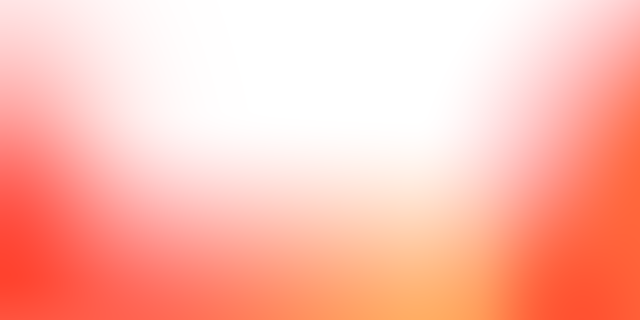
Write a WebGL 1 fragment shader that draws this background.

```glsl
precision highp float;
// A soft white field warmed by coral, orange and red light from its edges.
// A rising floor of colour is laid down first, then a glow at the left,
// a slanted bank of light at the right and a small ember in its foot.

uniform vec2 u_resolution;

const vec3 WHITE     = vec3(1.0, 1.0, 1.0);
const vec3 CORAL     = vec3(1.0, 0.40, 0.33);
const vec3 ORANGE    = vec3(1.0, 0.70, 0.39);
const vec3 SCARLET   = vec3(1.0, 0.23, 0.13);
const vec3 ROSE      = vec3(1.0, 0.24, 0.25);
const vec3 PINK      = vec3(1.0, 0.46, 0.49);
const vec3 TANGERINE = vec3(1.0, 0.405, 0.235);
const vec3 EMBER     = vec3(1.0, 0.30, 0.18);

// Smooth fade from 0 at start to 1 at end, in either direction.
float ramp(float start, float end, float v) {
  float t = clamp((v - start) / (end - start), 0.0, 1.0);
  return t * t * (3.0 - 2.0 * t);
}

// Gaussian spot with separate radii above and below its centre.
float glow(vec2 p, vec2 centre, float across, float above, float below) {
  vec2 d = p - centre;
  d /= vec2(across, d.y > 0.0 ? above : below);
  return exp(-dot(d, d));
}

// Floor: coral turning to orange, then to ember red, along the bottom.
vec3 addFloor(vec3 base, vec2 p) {
  vec3 tint = mix(CORAL, ORANGE, ramp(0.18, 0.74, p.x));
  tint = mix(tint, EMBER, ramp(0.74, 0.92, p.x));
  tint.b += 0.2 * p.y;
  float height = mix(0.68, 0.62, p.x);
  return mix(base, tint, ramp(height, -0.04, p.y));
}

// Left light: scarlet low down, rose where it thins out above.
vec3 addLeftGlow(vec3 base, vec2 p) {
  float amount = 0.9 * glow(p, vec2(0.0, 0.15), 0.17, 0.62, 0.18);
  return mix(base, mix(SCARLET, ROSE, p.y), amount);
}

// Right light: a bank that leans outward with height and has a pink fringe.
vec3 addRightBank(vec3 base, vec2 p) {
  float lean = p.y * p.y * p.y;
  float amount = ramp(0.62 + 0.13 * lean, 0.99 + 0.34 * lean, p.x);
  float core = mix(1.0, amount * amount, ramp(0.1, 0.5, p.y));
  return mix(base, mix(PINK, TANGERINE, core), amount);
}

void main() {
  vec2 p = gl_FragCoord.xy / u_resolution;

  vec3 colour = addFloor(WHITE, p);
  colour = addLeftGlow(colour, p);
  colour = addRightBank(colour, p);

  float ember = 0.8 * glow(p, vec2(0.91, -0.02), 0.09, 0.25, 0.25);
  colour = mix(colour, EMBER, ember);

  gl_FragColor = vec4(colour, 1.0);
}
```
